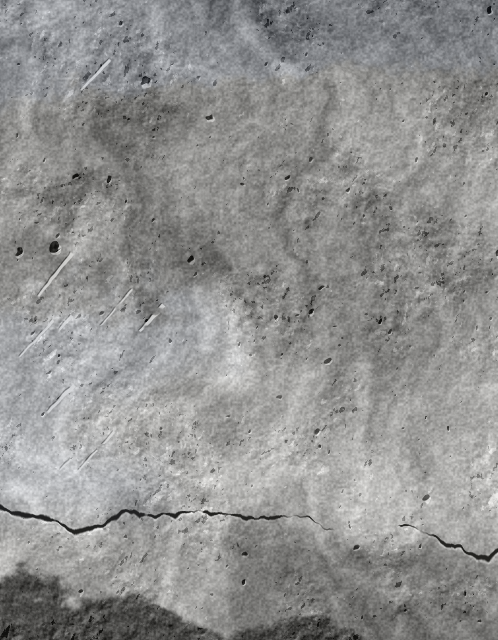
Give the GLSL for this texture, as a WebGL 1 fragment shader.

```glsl
precision highp float;
// Weathered grey plaster wall with worn coats, pits, diagonal scratches and a crack.
uniform vec2 u_resolution;

#define BASE_TONE 0.540
#define CLOUD_CONTRAST 0.42
#define STREAK_CONTRAST 0.30
#define RELIEF_STRENGTH 0.48
#define RELIEF_SCALE 62.0
#define GRAIN_STRENGTH 0.13
#define CHIP_DEPTH 0.22
#define PIT_DEPTH 0.36
#define CRACK_WIDTH 0.0034
#define SCRATCH_COUNT 9
#define COOL_TINT vec3(-0.010, 0.0, 0.016)
#define WARM_TINT vec3(0.004, 0.002, -0.007)

float hash(vec2 p) {
  vec3 q = fract(p.xyx * 0.1031);
  q += dot(q, q.yzx + 33.33);
  return fract((q.x + q.y) * q.z);
}

float noise(vec2 p) {
  vec2 i = floor(p), f = fract(p);
  f = f * f * (3.0 - 2.0 * f);
  return mix(mix(hash(i), hash(i + vec2(1, 0)), f.x),
             mix(hash(i + vec2(0, 1)), hash(i + vec2(1, 1)), f.x), f.y);
}

float fbm(vec2 p) {
  float sum = 0.0, amp = 0.5;
  for (int i = 0; i < 5; i++) {
    sum += amp * noise(p);
    p = mat2(1.6, 1.2, -1.2, 1.6) * p + 17.3;
    amp *= 0.5;
  }
  return sum / 0.97;
}

// Scattered pits: shadowed core with a lit rim at the lower right.
float pits(vec2 p, float cells, float density) {
  vec2 wobble = vec2(noise(p * 150.0), noise(p * 150.0 + 50.0)) - 0.5;
  vec2 g = p * cells + 0.0045 * cells * wobble;
  float shade = 0.0, soft = 0.7 * cells / u_resolution.y;
  for (int y = -1; y <= 1; y++) {
    for (int x = -1; x <= 1; x++) {
      vec2 id = floor(g) + vec2(x, y);
      vec2 d = g - id - 0.2 - 0.6 * vec2(hash(id + 3.1), hash(id + 71.7));
      float present = step(hash(id + 29.0), density);
      float radius = mix(0.05, 0.15, pow(hash(id + 11.0), 2.5));
      d.x = d.x * mix(0.8, 1.7, hash(id + 43.0)) - 0.4 * d.y;
      float core = 1.0 - smoothstep(radius - soft, radius + soft, length(d));
      vec2 lit = d - vec2(0.7, -0.7) * radius;
      float rim = 1.0 - smoothstep(radius - soft, radius + soft, length(lit));
      shade += present * (0.5 * rim * (1.0 - core) - core);
    }
  }
  return clamp(shade, -1.0, 0.5);
}

// Slanted gouges, gathered on the left; x is the pale cut, y its shadow.
vec2 scratches(vec2 p) {
  vec2 marks = vec2(0.0);
  float soft = 0.7 / u_resolution.y;
  float worn = smoothstep(0.25, 0.45, noise(p * 70.0));
  for (int i = 0; i < SCRATCH_COUNT; i++) {
    vec2 seed = vec2(float(i) * 7.0 + 2.0, 19.0);
    vec2 start = vec2(0.02 + 0.2 * hash(seed), 0.22 + 0.32 * hash(seed + 5.0));
    if (i == 0) start = vec2(0.125, 0.858);
    float span = mix(0.035, 0.10, hash(seed + 9.0));
    vec2 along = normalize(vec2(0.60 + 0.2 * hash(seed + 13.0), 0.8));
    vec2 d = p - start;
    float t = dot(d, along) / span;
    float across = dot(d, vec2(along.y, -along.x)) + 0.002 * (noise(p * 90.0) - 0.5);
    float width = mix(0.0016, 0.0042, hash(seed + 21.0)) * (0.55 + 0.45 * t);
    float ends = smoothstep(0.0, 0.05, t) * (1.0 - smoothstep(0.96, 1.0, t));
    float cut = ends * (1.0 - smoothstep(width - soft, width + soft, abs(across)));
    float edge = ends * worn * (1.0 - smoothstep(0.0, 0.002, abs(across + width + 0.0008)));
    float keep = mix(worn, 1.0, step(0.5, hash(seed + 33.0)));
    marks = max(marks, vec2(cut * keep, edge));
  }
  return marks;
}

void main() {
  vec2 p = gl_FragCoord.xy / u_resolution.y;
  vec2 warp = vec2(fbm(p * 6.0), fbm(p * 6.0 + 40.0)) - 0.5;
  float ragged = 0.12 * warp.y + 0.05 * (fbm(p * 34.0) - 0.5);

  // Coats and stains
  float topCoat = smoothstep(-0.012, 0.015, p.y + ragged - 0.845 - 0.08 * p.x);
  float paleLeft = (1.0 - smoothstep(0.18, 0.42, p.x + 0.6 * warp.x))
                 * smoothstep(0.14, 0.25, p.y) * (1.0 - smoothstep(0.50, 0.58, p.y + 1.5 * ragged));
  float paleBand = exp(-pow((p.y + ragged - 0.235) / 0.075, 2.0));
  float lowRight = smoothstep(0.34, 0.42, p.x + warp.x * 0.4)
                 * (1.0 - smoothstep(0.12, 0.18, p.y + ragged));
  float bare = 1.0 - smoothstep(-0.010, 0.010, p.y + ragged - 0.118 + 0.25 * p.x);
  float tone = BASE_TONE + CLOUD_CONTRAST * (fbm(p * 5.0 + 1.5 * warp) - 0.5);
  tone += STREAK_CONTRAST * (fbm(p * vec2(34.0, 9.0) + 7.0 * warp) - 0.5);
  tone += 0.02 * topCoat + 0.085 * paleLeft + 0.085 * paleBand - 0.08 * lowRight;
  tone = mix(tone, 0.24, 0.88 * bare);

  // Trowelled relief lit from the upper left
  vec2 q = p * RELIEF_SCALE + 2.0 * warp;
  float slope = fbm(q) - fbm(q + vec2(-0.13, 0.17));
  float patches = smoothstep(0.40, 0.64, fbm(p * 13.0 + 8.0));
  float rough = mix(0.65, 1.25, patches) + 0.6 * bare;
  tone += RELIEF_STRENGTH * rough * slope + GRAIN_STRENGTH * (noise(p * 310.0) - 0.5);

  // Broken chips: crisp shadowed steps with a lit far side
  vec2 c = p * vec2(64.0, 52.0) + 3.0 * warp;
  float here = fbm(c + 31.0);
  float chipSlope = here - fbm(c + 31.0 + vec2(-0.16, 0.20));
  float limit = mix(0.21, 0.115, patches);
  tone -= CHIP_DEPTH * smoothstep(limit, limit + 0.05, -chipSlope);
  tone += 0.5 * CHIP_DEPTH * smoothstep(limit, limit + 0.06, chipSlope);

  // Pits and scratches
  float holes = pits(p, 19.0, 0.10) + 0.8 * pits(p + 3.7, 46.0, 0.13);
  tone += PIT_DEPTH * holes * (1.0 - 0.6 * bare);
  vec2 marks = scratches(p);
  tone = mix(tone, 0.86, 0.85 * marks.x) - 0.20 * marks.y;

  // Broken horizontal crack with a lit lower lip
  float path = 0.205 - 0.07 * p.x + 0.09 * (fbm(vec2(p.x * 8.0, 4.0)) - 0.5)
             + 0.012 * (fbm(vec2(p.x * 55.0, 9.0)) - 0.5) + 0.006 * (noise(p * 75.0) - 0.5);
  float gap = p.y - path;
  float open = smoothstep(0.25, 0.85, noise(vec2(p.x * 12.0, 2.0)));
  float width = CRACK_WIDTH * open * (0.15 + 1.3 * noise(vec2(p.x * 70.0, 6.0)));
  float crack = 1.0 - smoothstep(width * 0.4, width + 0.8 / u_resolution.y, abs(gap));
  float lip = open * (1.0 - smoothstep(0.0, 0.003, abs(gap + width + 0.002)));
  float broken = smoothstep(0.0002, 0.0014, width);
  tone = mix(tone + 0.10 * lip, 0.13, crack * broken);

  float cool = clamp(topCoat + 0.8 * paleLeft, 0.0, 1.0);
  vec3 color = vec3(clamp(tone, 0.06, 0.92)) + mix(WARM_TINT, COOL_TINT, cool);
  gl_FragColor = vec4(color, 1.0);
}
```
